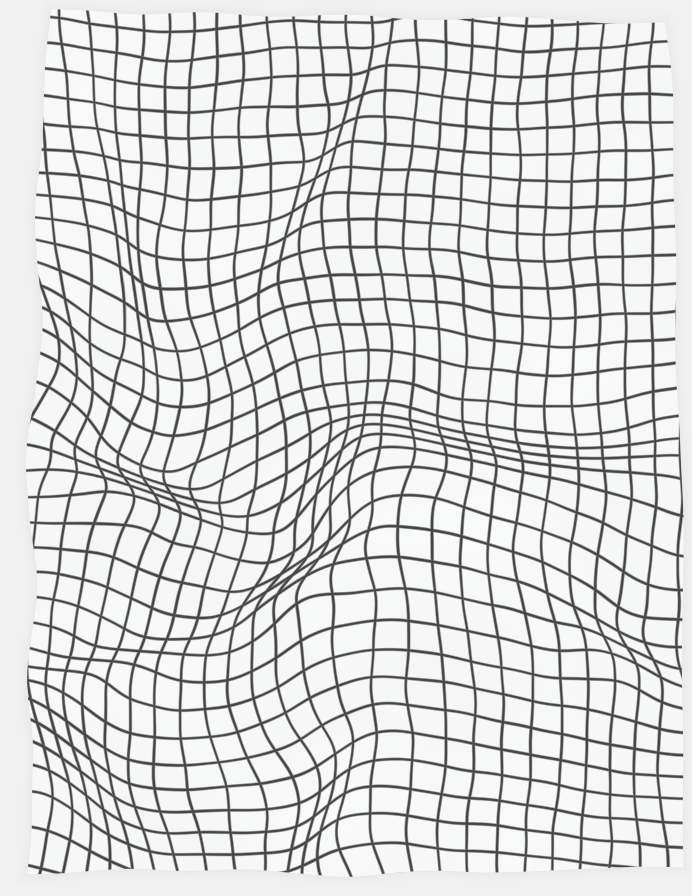
Reproduce this pattern procedurally as a WebGL 2 fragment shader.

```glsl
#version 300 es
precision highp float;
// Draws a rumpled white cloth printed with a thin charcoal grid.

uniform vec2 u_resolution;
out vec4 fragColor;

const int FOLD_COUNT = 12;

// Crease end points: (start.xy, end.xy)
const vec4 CREASES[FOLD_COUNT] = vec4[](
    vec4(.423, .941, .306, .707), vec4(.130, .805, .170, .570),
    vec4(.055, .680, .110, .550), vec4(.090, .486, .240, .427),
    vec4(.273, .323, .378, .395), vec4(.330, .420, .410, .545),
    vec4(.390, .535, .600, .490), vec4(.570, .490, .760, .500),
    vec4(.650, .310, .750, .245), vec4(.030, .230, .150, .060),
    vec4(.030, .250, .220, .285), vec4(.390, .155, .330, .030));

// Crease shape: (half width, extra compression)
const vec2 GATHERS[FOLD_COUNT] = vec2[](
    vec2(.015, 1.8), vec2(.015, 2.0), vec2(.026, 1.5), vec2(.017, 4.0),
    vec2(.016, 3.6), vec2(.030, 1.5), vec2(.024, 2.3), vec2(.025, 1.3),
    vec2(.018, 2.0), vec2(.040, 1.4), vec2(.016, 1.5), vec2(.022, 2.0));

vec2 hashGradient(vec2 cell) {
    float h = fract(sin(dot(cell, vec2(127.1, 311.7))) * 43758.5);
    return vec2(cos(h * 6.2832), sin(h * 6.2832));
}

float gradientNoise(vec2 p) {
    vec2 i = floor(p), f = p - i;
    vec2 u = f * f * f * (f * (f * 6.0 - 15.0) + 10.0);
    vec2 e = vec2(1.0, 0.0);
    float low = mix(dot(hashGradient(i), f),
                    dot(hashGradient(i + e), f - e), u.x);
    float high = mix(dot(hashGradient(i + e.yx), f - e.yx),
                     dot(hashGradient(i + 1.0), f - 1.0), u.x);
    return mix(low, high, u.y);
}

float bump(vec2 p, vec2 center, vec2 radius) {
    vec2 d = (p - center) / radius;
    return exp(-dot(d, d));
}

// Pulls the weave together across a crease and relaxes it on both sides
vec2 foldShift(vec2 p, vec4 crease, vec2 gather) {
    vec2 span = crease.zw - crease.xy;
    vec2 along = normalize(span);
    vec2 across = vec2(-along.y, along.x);
    vec2 offset = p - 0.5 * (crease.xy + crease.zw);
    float t = dot(offset, along) / (0.6 * length(span));
    float d = dot(offset, across) / gather.x;
    return across * gather.x * gather.y * d / (1.0 + 0.5 * d * d) * exp(-t * t);
}

// Canvas position to position on the flat cloth
vec2 clothPosition(vec2 p) {
    vec2 q = p;
    q.x = 0.4 + (p.x - 0.4) / (1.0 + 0.04 * (1.0 - p.y));

    // Broad ridges and hollows
    q.y -= 0.040 * bump(p, vec2(.45, .36), vec2(.13, .30));
    q.y += 0.025 * bump(p, vec2(.20, .55), vec2(.11, .55));
    q.y -= 0.040 * bump(p, vec2(.00, .20), vec2(.12, .17));
    q.y -= 0.030 * bump(p, vec2(.02, .62), vec2(.10, .14));
    q.y += 0.035 * bump(p, vec2(.78, .27), vec2(.13, .15));
    q.x -= 0.040 * bump(p, vec2(.13, .62), vec2(.12, .18));
    q.x += 0.025 * bump(p, vec2(.30, .22), vec2(.14, .16));

    for (int i = 0; i < FOLD_COUNT; i++)
        q += foldShift(p, CREASES[i], GATHERS[i]);

    // Small ripples
    q += 0.011 * vec2(gradientNoise(p * 8.0 + 3.7), gradientNoise(p * 7.0 + 21.3));
    q += 0.003 * vec2(gradientNoise(p * 19.0 + 8.1), gradientNoise(p * 17.0 + 41.9));
    return q;
}

// Signed distance to the wavy hem, negative inside
float hemDistance(vec2 p) {
    float left = mix(.024, .056, p.y) + .022 * gradientNoise(vec2(p.y * 7.0, 2.3));
    float right = mix(.764, .742, p.y) + .014 * gradientNoise(vec2(p.y * 6.0, 9.6));
    float bottom = .027 + .010 * gradientNoise(vec2(p.x * 9.0, 5.4));
    float top = mix(.988, .974, p.x / .77) + .010 * gradientNoise(vec2(p.x * 8.0, 7.8));
    return max(max(left - p.x, p.x - right), max(bottom - p.y, p.y - top));
}

void main() {
    float pixel = 1.0 / u_resolution.y;
    vec2 p = gl_FragCoord.xy * pixel;

    // Grid lines keep their width where the cells are squeezed
    vec2 grid = (clothPosition(p) - vec2(.729, .954)) / vec2(.0288, .0290);
    vec2 dx = dFdx(grid), dy = dFdy(grid);
    vec2 slope = max(sqrt(dx * dx + dy * dy), 1e-4);
    vec2 lineDist = abs(fract(grid + 0.5) - 0.5) / slope * pixel;
    float halfWidth = 0.00150 + 0.0004 * gradientNoise(p * 14.0);
    vec2 ink = 1.0 - smoothstep(halfWidth - pixel, halfWidth + pixel, lineDist);
    float lines = max(ink.x, ink.y);

    // White cloth with faint relief
    float relief = 0.012 * gradientNoise(p * 6.0 + 13.0);
    vec3 cloth = vec3(.968, .970, .971) + relief;
    vec3 color = mix(cloth, vec3(.27, .27, .275), lines);

    // Pale table with a soft shadow under the hem
    float hem = hemDistance(p);
    vec3 table = vec3(.945) - 0.035 * exp(-max(hem, 0.0) / 0.006);
    color = mix(color, table, smoothstep(-0.7 * pixel, 0.7 * pixel, hem));
    fragColor = vec4(color, 1.0);
}
```
